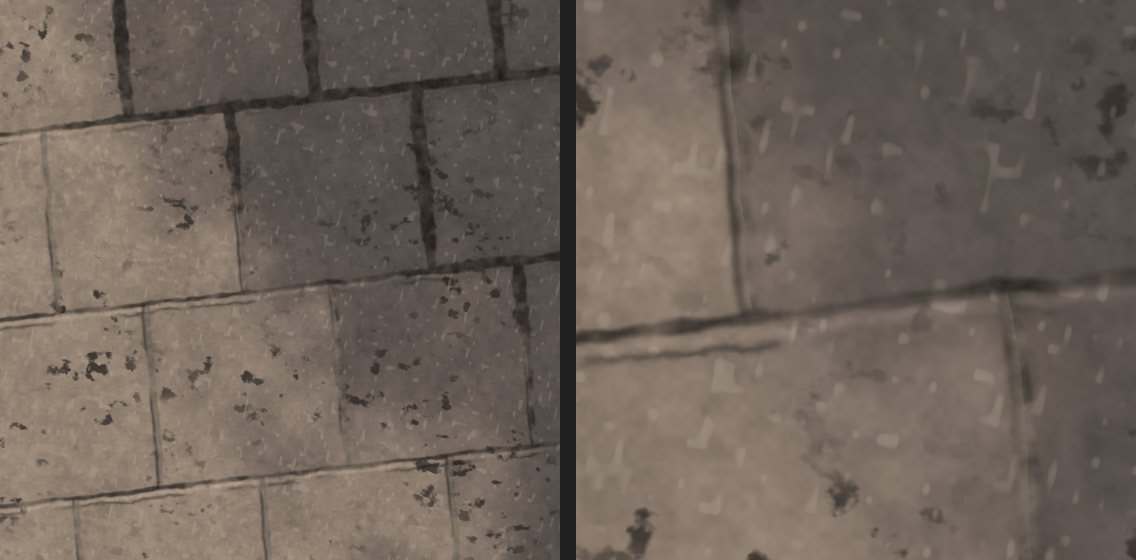
Left: the whole. Right: its middle third, enlarged.
Give the GLSL for this texture, as a WebGL 2 fragment shader.

```glsl
#version 300 es
precision highp float;
// Weathered square paving stones in staggered, tilted courses, with soot spreading to the upper right.

uniform vec2 u_resolution;
out vec4 fragColor;

// Layout, in canvas units
const vec2 PITCH = vec2(0.336, 0.3325);   // stone size including joint
const float COURSE_SLOPE = 0.115;         // rise of the horizontal joints
const float JOINT_LEAN = 0.09;            // lean of the vertical joints
const float COURSE_START = 0.095;
const float EVEN_SHIFT = 0.301;
const float ODD_SHIFT = 0.146;
const float WOBBLE = 0.009;
const float RAGGED = 0.009;
const vec2 THIN_JOINT = vec2(0.0055, 0.0036);  // half widths: vertical, horizontal
const vec2 OPEN_JOINT = vec2(0.0120, 0.0090);

// Colours
const vec3 CLEAN = vec3(0.580, 0.513, 0.452);
const vec3 WORN = vec3(0.450, 0.400, 0.366);
const vec3 SOOTY = vec3(0.335, 0.305, 0.290);
const vec3 MORTAR = vec3(0.435, 0.400, 0.362);
const vec3 CRACK = vec3(0.195, 0.175, 0.160);
const vec3 FLECK = vec3(0.680, 0.630, 0.570);

float hash(vec2 p) {
    vec3 q = fract(vec3(p.xyx) * 0.1031);
    q += dot(q, q.yzx + 33.33);
    return fract((q.x + q.y) * q.z);
}

float noise(vec2 p) {
    vec2 i = floor(p), f = fract(p);
    f = f * f * (3.0 - 2.0 * f);
    vec2 e = vec2(0.0, 1.0);
    return mix(mix(hash(i), hash(i + e.yx), f.x),
               mix(hash(i + e.xy), hash(i + e.yy), f.x), f.y);
}

float fbm(vec2 p) {
    float sum = 0.0, amp = 0.5;
    for (int i = 0; i < 4; i++) {
        sum += amp * noise(p);
        p = mat2(1.6, 1.2, -1.2, 1.6) * p + 17.3;
        amp *= 0.5;
    }
    return sum / 0.9375;
}

// Narrow soft line centred on offset
float line(float d, float offset, float width) {
    float t = (d - offset) / width;
    return exp(-t * t);
}

void main() {
    vec2 p = gl_FragCoord.xy / u_resolution.y;
    float aa = 1.0 / u_resolution.y;

    // Skewed grid with wandering edges
    vec2 warp = vec2(fbm(p * 24.0), fbm(p * 24.0 + 60.0)) - 0.5;
    vec2 q = p + WOBBLE * warp;
    float course = (q.y - COURSE_SLOPE * q.x - COURSE_START) / PITCH.y;
    float shift = mod(floor(course), 2.0) < 0.5 ? EVEN_SHIFT : ODD_SHIFT;
    float column = (q.x + JOINT_LEAN * q.y - shift) / PITCH.x;
    vec2 id = floor(vec2(column, course));
    vec2 local = (fract(vec2(column, course)) - 0.5) * PITCH;
    vec2 edge = 0.5 * PITCH - abs(local);

    // Soot steps a little from stone to stone; joints open toward the top right
    vec2 s = p - 0.3 * local;
    float blotch = fbm(p * 6.0 + 8.0) - 0.5;
    vec2 corner = p - vec2(0.05, 0.98);
    float reach = s.x + 0.75 * s.y - 0.88 - 0.3 * exp(-dot(corner, corner) / 0.025);
    float soot = smoothstep(-0.40, 0.45, reach + 0.75 * blotch + 0.10 * (hash(id + 20.0) - 0.5));
    float open = smoothstep(-0.15, 0.12, 0.55 * p.x + 0.95 * p.y - 0.9 + 0.2 * (fbm(p * 9.0) - 0.5));

    // Stone face
    vec3 color = soot < 0.5 ? mix(CLEAN, WORN, soot * 2.0) : mix(WORN, SOOTY, soot * 2.0 - 1.0);
    float grain = fbm(p * 75.0) - 0.5;
    float rubble = fbm(p * 48.0 + 70.0) - 0.5;
    color *= 1.0 + 0.18 * grain + 0.16 * (fbm(p * 15.0 + 4.0) - 0.5);
    color *= 1.0 + 0.06 * (noise(p * 210.0) - 0.5);

    // Irregular pits in clusters and small upright flecks
    vec2 turned = mat2(0.98, 0.2, -0.2, 0.98) * p;
    float pitZone = smoothstep(0.42, 0.68, fbm(p * 6.5 + 90.0));
    float pits = smoothstep(0.62, 0.76, fbm(turned * vec2(44.0, 54.0) + 33.0));
    color = mix(color, CRACK, pits * (0.12 + 0.75 * pitZone));
    float flecks = smoothstep(0.76, 0.94, noise(turned * vec2(125.0, 82.0)));
    color = mix(color, FLECK, flecks * mix(0.40, 0.24, soot));

    // Grime beside the joints, then a ridge and second crack under closed courses
    float near = min(edge.x, edge.y);
    color *= 1.0 - mix(0.05, 0.16, open) * exp(-near / 0.014);
    float under = step(0.0, local.y) * (1.0 - 0.8 * open);
    float broken = smoothstep(0.36, 0.60, fbm(p * vec2(17.0, 12.0) + 5.0));
    color *= 1.0 + under * 0.14 * line(edge.y, 0.009, 0.004);
    color *= 1.0 - under * broken * 0.30 * line(edge.y, 0.016 + 0.012 * rubble, 0.003);

    // Joints: pale broken mortar where closed, ragged dark gaps where open
    vec2 halfWidth = mix(THIN_JOINT, OPEN_JOINT, open) * (0.65 + 0.7 * fbm(p * 28.0 + 12.0));
    halfWidth += RAGGED * rubble * mix(0.5, 1.0, open);
    float soft = max(mix(0.0026, 0.0034, open), aa);
    vec2 joint = 1.0 - smoothstep(halfWidth - soft, halfWidth + soft, edge);
    float depth = clamp(max(open, 0.65 * soot) + 0.9 * rubble, 0.0, 1.0);
    vec3 gap = CRACK * (1.0 + 1.1 * grain + 0.5 * rubble);
    vec3 fill = mix(MORTAR * (1.0 + 0.5 * grain), gap, smoothstep(0.2, 0.8, depth));
    color = mix(color, fill, joint.x * mix(0.60, 0.92, depth));
    float side = step(0.0, local.x) * (1.0 - open);
    color = mix(color, gap, side * broken * 0.55 * line(edge.x, 0.006, 0.003));
    float courseGap = mix(0.35 + 0.45 * broken, 0.90, open);
    color = mix(color, gap, joint.y * courseGap);

    fragColor = vec4(clamp(color, 0.0, 1.0), 1.0);
}
```
